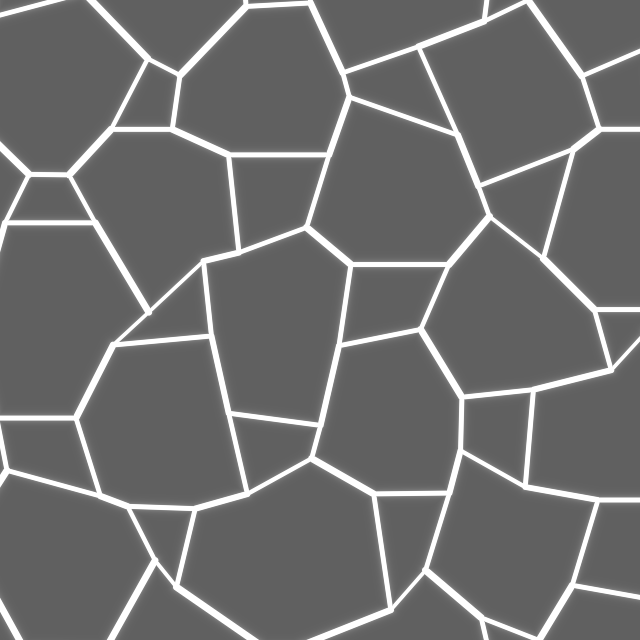
This pattern is drawn by a Shadertoy shader. Its source:

```glsl
// Grey stone slabs parted by glowing white joints: a jittered octagon-and-square tiling.
// Every second cell of a checkerboard holds a random quad; links between the corners of
// diagonal neighbours close the large octagons. Joints are drawn by segment distance.

#define CELLS 5.5                // grid cells over the canvas height
#define GRID_SHIFT vec2(0.08, 0.75)
#define INSET_MIN -0.02          // corner inset from the cell corner, in cells
#define INSET_MAX 0.44
#define LEVEL_SHARE 0.35         // share of quad sides that run exactly level
#define HALF_WIDTH 0.0215        // half the joint width, in cells
#define GLOW_REACH 0.023
#define GLOW_GAIN 0.13
#define STONE vec3(0.376)
#define JOINT vec3(1.0)

vec2 hash22(vec2 p) {
    vec3 h = fract(vec3(p.xyx) * vec3(0.1031, 0.1030, 0.0973));
    h += dot(h, h.yzx + 33.33);
    return fract((h.xx + h.yz) * h.zy);
}

// Corner of the quad in a cell; side is 0 or 1 along each axis.
vec2 quadCorner(vec2 cell, vec2 side) {
    vec2 id = cell * 2.0 + side + 40.0;
    vec2 jitter = hash22(id);
    bool level = hash22(cell + vec2(171.0, 93.0 + 57.0 * side.y)).x < LEVEL_SHARE;
    if (level && side.x > 0.5) jitter.y = hash22(id - vec2(1.0, 0.0)).y;
    vec2 inset = mix(vec2(INSET_MIN), vec2(INSET_MAX), jitter);
    return cell + side + (1.0 - 2.0 * side) * inset;
}

float segmentDistance(vec2 p, vec2 a, vec2 b) {
    vec2 ab = b - a;
    float t = clamp(dot(p - a, ab) / max(dot(ab, ab), 1e-6), 0.0, 1.0);
    return length(p - a - ab * t);
}

// Quad sides grow thinner towards the diagonal.
float sideDistance(vec2 p, vec2 a, vec2 b) {
    vec2 dir = abs(b - a);
    float width = HALF_WIDTH * max(dir.x, dir.y) / max(length(dir), 1e-3);
    return segmentDistance(p, a, b) - width;
}

// Links grow thicker towards the diagonal.
float linkDistance(vec2 p, vec2 a, vec2 b) {
    vec2 dir = abs(b - a);
    float width = HALF_WIDTH * (dir.x + dir.y) / max(length(dir), 1e-3);
    return segmentDistance(p, a, b) - width;
}

// Signed distance to the nearest joint, negative within it.
float jointDistance(vec2 p) {
    float d = 1e3;
    for (int y = -1; y <= 1; y++) {
        for (int x = -1; x <= 1; x++) {
            vec2 cell = floor(p) + vec2(x, y);
            if (mod(cell.x + cell.y, 2.0) > 0.5) continue;

            vec2 bl = quadCorner(cell, vec2(0, 0));
            vec2 br = quadCorner(cell, vec2(1, 0));
            vec2 tr = quadCorner(cell, vec2(1, 1));
            vec2 tl = quadCorner(cell, vec2(0, 1));
            d = min(d, min(sideDistance(p, bl, br), sideDistance(p, br, tr)));
            d = min(d, min(sideDistance(p, tr, tl), sideDistance(p, tl, bl)));

            // Links to the two diagonal neighbours above
            vec2 rightEnd = quadCorner(cell + vec2(1, 1), vec2(0, 0));
            vec2 leftEnd = quadCorner(cell + vec2(-1, 1), vec2(1, 0));
            d = min(d, min(linkDistance(p, tr, rightEnd), linkDistance(p, tl, leftEnd)));
        }
    }
    return d;
}

void mainImage(out vec4 fragColor, in vec2 fragCoord) {
    float pixel = CELLS / iResolution.y;
    float d = jointDistance(fragCoord * pixel + GRID_SHIFT);

    // Soft glow on the stone, then the crisp joint on top
    vec3 color = STONE + GLOW_GAIN * exp(-max(d, 0.0) / GLOW_REACH);
    color = mix(color, JOINT, smoothstep(0.6 * pixel, -0.6 * pixel, d));
    fragColor = vec4(color, 1.0);
}
```
